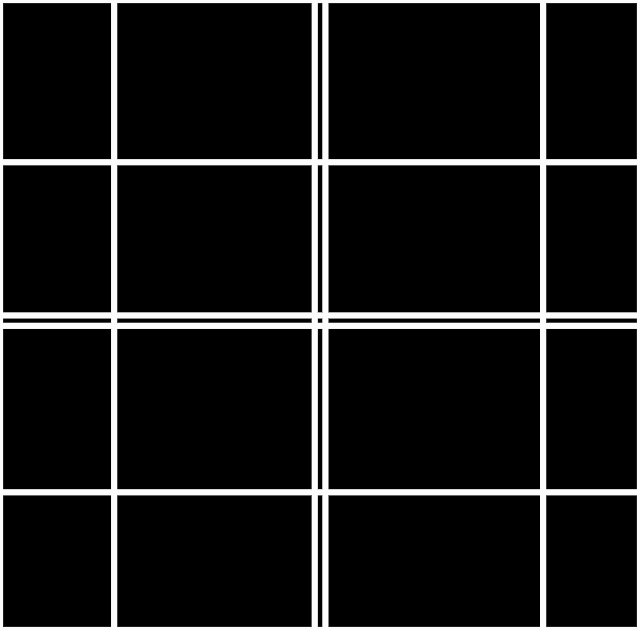
Reproduce this pattern procedurally as a WebGL 1 fragment shader.

```glsl
precision highp float;

uniform vec2 u_resolution;

// Distance to the nearest of four bars or the two canvas borders
float barDistance(float x, float extent, vec4 bars) {
  vec4 d = abs(x - bars);
  float inner = min(min(d.x, d.y), min(d.z, d.w));
  return min(inner, min(x, extent - x));
}

void main() {
  // Units of canvas height
  vec2 p = gl_FragCoord.xy / u_resolution.y;
  float aspect = u_resolution.x / u_resolution.y;

  // Uneven grid with a close pair of bars crossing at the centre
  float columns = barDistance(p.x, aspect, vec4(0.1812, 0.4996, 0.5165, 0.8621));
  float rows = barDistance(p.y, 1.0, vec4(0.2186, 0.4828, 0.4993, 0.7425));

  // Bar coverage, smoothed over one pixel
  float halfWidth = 0.00496;
  float coverage = clamp((halfWidth - min(columns, rows)) * u_resolution.y + 0.5, 0.0, 1.0);

  gl_FragColor = vec4(vec3(0.99) * coverage, 1.0);
}
```
